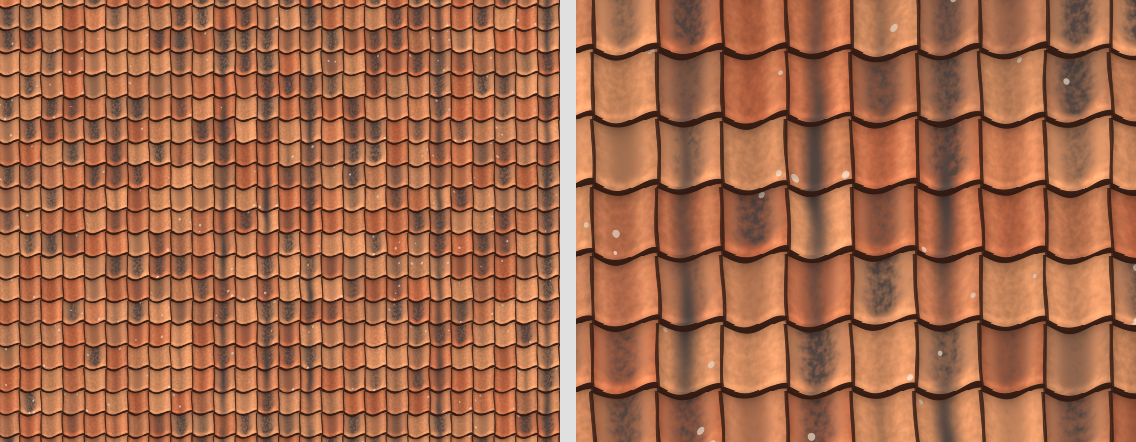
Left: the whole. Right: its middle third, enlarged.
This texture is drawn by a Shadertoy shader. Its source:

```glsl
// Weathered clay pantile roof: scalloped courses, sooty troughs and pale lichen flecks.

const vec2  TILES        = vec2(25.95, 19.55);  // repeats across and down
const vec2  GRID_SHIFT   = vec2(0.088, 0.72);
const float SAG          = 0.085;   // depth of the scalloped lower edge
const float WOBBLE       = 0.06;    // uneven laying of the tiles
const float SEAM_WIDTH   = 0.028;   // half width of the side joint
const float LIP_WIDTH    = 0.042;   // half width of the joint under a course
const float FLECK_CELLS  = 4.0;     // lichen cells per tile
const float FLECK_CHANCE = 0.028;

const vec3 RED_CLAY    = vec3(0.77, 0.41, 0.27);
const vec3 ORANGE_CLAY = vec3(0.86, 0.57, 0.39);
const vec3 TAN_CLAY    = vec3(0.71, 0.48, 0.35);
const vec3 SOOT        = vec3(0.29, 0.25, 0.24);
const vec3 JOINT       = vec3(0.19, 0.10, 0.07);
const vec3 LICHEN      = vec3(0.88, 0.82, 0.75);

float hash(vec2 p) {
    vec3 q = fract(p.xyx * 0.1031);
    q += dot(q, q.yzx + 33.33);
    return fract((q.x + q.y) * q.z);
}

float corner(vec2 cell, vec2 offset) {
    float angle = 6.2832 * hash(cell);
    return dot(vec2(cos(angle), sin(angle)), offset);
}

// Gradient noise, roughly -0.7 to 0.7
float noise(vec2 p) {
    vec2 i = floor(p), f = p - i;
    vec2 u = f * f * f * (f * (f * 6.0 - 15.0) + 10.0);
    vec2 e = vec2(1.0, 0.0);
    return mix(mix(corner(i, f), corner(i + e, f - e), u.x),
               mix(corner(i + e.yx, f - e.yx), corner(i + 1.0, f - 1.0), u.x), u.y);
}

float bell(float x, float center, float width) {
    float d = (x - center) / width;
    return exp(-d * d);
}

// Antialiased line of the given half width
float stroke(float dist, float halfWidth, float pixel) {
    return 1.0 - smoothstep(halfWidth - pixel * 0.6, halfWidth + pixel * 0.6, dist);
}

// Columns where rain carries soot down the whole roof
float dripColumn(float col) {
    float cluster = step(abs(col - 12.0), 2.0) * step(mod(col, 2.0), 0.5);
    float spaced = step(20.0, col) * step(mod(col, 5.0), 0.5);
    return max(cluster, spaced);
}

void mainImage(out vec4 fragColor, in vec2 fragCoord) {
    vec2 uv = fragCoord / iResolution.xy;
    float pixel = TILES.y / iResolution.y;

    // Tile layout: t runs left to right and from the top of a tile to its lip
    vec2 g = vec2(uv.x, 1.0 - uv.y) * TILES + GRID_SHIFT;
    g += WOBBLE * vec2(noise(g * 0.9), noise(g * 0.7 + 31.0));
    g.x += 0.035 * (0.5 - fract(g.y));
    float across = fract(g.x);
    g.y -= SAG * cos((across - 0.38) * 5.2);
    vec2 cell = floor(g), t = g - cell;
    float kind = hash(cell + 3.0);
    float grain = noise(g * 9.0) + 0.6 * noise(g * 19.0);

    // Clay: red, orange or tan, paler along the raised roll
    float warmth = kind + 0.35 * noise(cell * 0.31 + 7.0);
    vec3 color = mix(RED_CLAY, ORANGE_CLAY, smoothstep(0.25, 0.75, warmth));
    color = mix(color, TAN_CLAY, 0.7 * smoothstep(0.65, 0.95, hash(cell + 41.0)));
    float roll = bell(t.x, 0.80, 0.16) + 0.55 * bell(t.x, 0.16, 0.12);
    color = mix(color, ORANGE_CLAY * 1.04, 0.5 * roll);
    color *= 0.90 + 0.16 * roll + 0.12 * (hash(cell + 71.0) - 0.5) + 0.10 * grain;

    // Soot: broad arched patches on some tiles, thin streaks down the troughs
    float drip = dripColumn(cell.x);
    float grime = hash(cell + 17.0) + 0.5 * noise(cell * 0.27) + 0.22 * (uv.y - 0.5) + 0.2 * drip;
    float arch = t.y + 0.9 * (t.x - 0.45) * (t.x - 0.45) + 0.12 * noise(g * 4.0);
    float patchMask = bell(t.x, 0.47, 0.31) * (1.0 - smoothstep(0.72, 0.94, arch));
    float soot = 0.95 * smoothstep(0.42, 0.95, grime) * patchMask * (0.85 + 0.7 * grain);
    float flow = 0.65 + 0.7 * noise(vec2(cell.x * 3.7, g.y * 0.55));
    float streakX = 0.44 + 0.06 * noise(vec2(cell.x * 5.3, g.y * 1.7));
    float amount = max(drip, 0.55 * hash(vec2(cell.x, 5.0)) * hash(cell + 29.0));
    float streak = amount * flow * bell(t.x, streakX, 0.09 + 0.06 * drip);
    color = mix(color, SOOT, clamp(max(soot, streak), 0.0, 0.92));

    // Lichen flecks, one possible in each small cell
    vec2 q = g * FLECK_CELLS, spot = floor(q);
    vec2 center = 0.3 + 0.4 * vec2(hash(spot + 11.0), hash(spot + 57.0));
    float size = 0.10 + 0.14 * hash(spot + 83.0);
    float fleck = stroke(length(q - spot - center), size, pixel * FLECK_CELLS);
    color = mix(color, LICHEN, 0.75 * fleck * step(hash(spot + 101.0), FLECK_CHANCE));

    // Lip highlight, cast shadow, then dark joints
    color *= 1.0 + 0.12 * bell(t.y, 0.89, 0.05);
    color *= 1.0 - 0.38 * exp(-t.y * 9.0);
    color *= 1.0 - 0.22 * exp(-t.x * 14.0);
    float seam = stroke(min(t.x, 1.0 - t.x), SEAM_WIDTH * (1.0 + 0.5 * noise(g * 2.0)), pixel);
    float lip = stroke(min(t.y, 1.0 - t.y), LIP_WIDTH * (1.0 + 0.6 * noise(g * 2.3 + 9.0)), pixel);
    color = mix(color, JOINT, max(0.8 * seam, 0.95 * lip));

    fragColor = vec4(clamp(color, 0.0, 1.0), 1.0);
}
```
